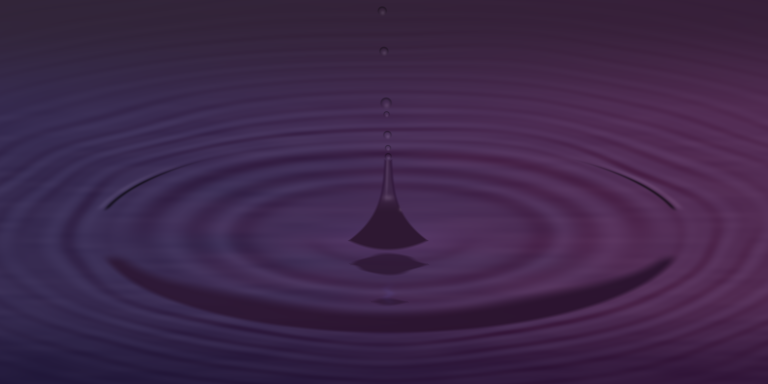
Write a Shadertoy shader that draws this texture.

```glsl
// A falling column of drops strikes violet water and raises a pointed splash.
// Elliptical wave bands follow one ring distance, tinted by a soft gradient;
// the splash, its reflections and the drops are layered masks on top.

const float TAU = 6.2831853;
const vec2 RING_CENTRE = vec2(1.016, 0.386);
const vec2 RING_RADII = vec2(0.766, 0.253);
const float AXIS_X = 1.011;

float hash(vec2 p) {
    return fract(sin(dot(p, vec2(127.1, 311.7))) * 43758.545);
}

float noise(vec2 p) {
    vec2 i = floor(p), f = fract(p);
    f = f * f * (3.0 - 2.0 * f);
    return mix(mix(hash(i), hash(i + vec2(1, 0)), f.x),
               mix(hash(i + vec2(0, 1)), hash(i + vec2(1, 1)), f.x), f.y);
}

float band(float x, float centre, float width) {
    float d = (x - centre) / width;
    return exp(-d * d);
}

float cover(float d, float soft) {
    return 1.0 - smoothstep(-soft, soft, d);
}

// Blue on the left, magenta on the right, dim at the top and bottom
vec3 waterTint(vec2 p) {
    float x = smoothstep(0.0, 2.0, p.x);
    vec3 middle = mix(vec3(0.215, 0.170, 0.320), vec3(0.325, 0.175, 0.330), x);
    vec3 high = mix(vec3(0.195, 0.145, 0.225), vec3(0.215, 0.125, 0.225), x);
    vec3 low = mix(vec3(0.140, 0.105, 0.240), vec3(0.205, 0.095, 0.235), x);
    vec3 col = mix(middle, high, smoothstep(0.66, 0.98, p.y));
    col = mix(col, low, smoothstep(0.25, 0.0, p.y));
    float core = band(length((p - vec2(1.0, 0.44)) / vec2(0.8, 0.25)), 0.0, 1.0);
    return col + core * vec3(0.010, 0.008, 0.016);
}

// Signed light of the waves; facing is 1 at the back and -1 at the front
float waveLight(float r, float facing, float wobble) {
    float back = smoothstep(-0.3, 0.7, facing);
    float front = smoothstep(0.1, -0.7, facing);
    float inner = 0.8 * band(r, 0.585, 0.03) - 0.9 * band(r, 0.51, 0.05)
                - (0.5 + 0.5 * back) * band(r, 0.67, 0.045)
                + 0.7 * band(r, 0.755, 0.04)
                - (0.2 + 1.1 * back) * band(r, 0.845, 0.045)
                + 0.9 * back * band(r, 0.93, 0.03)
                + 0.6 * front * band(r, 0.37, 0.06)
                - 0.6 * front * band(r, 0.27, 0.04);
    float fade = smoothstep(0.94, 1.04, r) * exp(-1.7 * max(r - 1.0, 0.0));
    float outer = cos(TAU * (r - 1.03 + 0.025 * wobble) / 0.125);
    outer += 0.45 * cos(TAU * (r + 0.04 * wobble) / 0.071);
    return inner + outer * fade * (0.75 + 0.4 * wobble);
}

// Half-width of the splash at a depth below its tip
float splashWidth(float depth) {
    float t = max(depth, 0.0) / 0.222;
    return 0.009 + 0.014 * t + 0.098 * pow(t, 3.4);
}

// Mirrored fragment of the splash: a lens with pointed ends
float lens(vec2 p, vec2 size) {
    float x = min(abs(p.x) / size.x, 1.0);
    return max(abs(p.y) - size.y * pow(1.0 - x * x, 1.3), abs(p.x) - size.x);
}

vec3 addDrop(vec3 col, vec2 p, float radius, float px) {
    float d = length(p);
    float body = cover(d - radius, px);
    float rim = band(d, radius * 0.8, radius * 0.25) * smoothstep(-1.0, 1.0, p.y / radius);
    float glint = band(length(p - radius * vec2(0.1, -0.35)), 0.0, radius * 0.45);
    vec3 glass = col * (0.98 - 0.3 * rim) + 0.08 * glint;
    return mix(col, glass, body);
}

void mainImage(out vec4 fragColor, in vec2 fragCoord) {
    vec2 p = fragCoord / iResolution.xy * vec2(2.0, 1.0);
    float px = 1.0 / iResolution.y;
    vec2 q = (p - RING_CENTRE) / RING_RADII;
    float r = length(q);
    float facing = q.y / max(r, 0.001);
    float wobble = 2.0 * noise(p * vec2(3.0, 9.0)) - 1.0;

    // Water and wave bands; troughs lose blue and green and turn red
    vec3 col = waterTint(p);
    float light = waveLight(r + 0.012 * wobble, facing, wobble);
    vec3 crest = vec3(0.026, 0.030, 0.036), trough = vec3(0.030, 0.042, 0.050);
    col += light * (light > 0.0 ? crest : trough);
    float patches = noise(p * vec2(5.0, 22.0) + 7.0) - 0.5;
    col += patches * vec3(0.036, 0.008, 0.014) * cover(r - 0.9, 0.2);
    float streaks = noise(p * vec2(9.0, 75.0) + 3.0) - 0.5;
    col += streaks * 0.022 * smoothstep(0.85, 0.6, p.y);

    // Dark crescent under the front lip, ragged on its inner side
    float thick = 0.03 + 0.18 * smoothstep(-0.2, -0.9, facing) + 0.02 * wobble;
    float crescent = smoothstep(1.0 - thick - 0.06, 1.0 - 0.65 * thick, r);
    crescent *= cover(r - 0.995, 0.02) * smoothstep(-0.17, -0.30, facing);
    crescent *= mix(0.75, 0.95, smoothstep(0.3, 1.5, p.x));
    col = mix(col, vec3(0.165, 0.075, 0.180), crescent);

    // Fine shadow and glint along the back lip
    float arc = smoothstep(0.24, 0.31, facing) * smoothstep(0.82, 0.5, facing);
    col *= 1.0 - 0.55 * arc * band(r, 1.003, 0.008);
    col += 0.050 * arc * band(r, 1.025, 0.012);

    // Reflections
    float ripple = 0.005 * sin(p.y * 260.0);
    vec2 m = vec2(p.x - AXIS_X + ripple, p.y);
    float mirror = cover(lens(m - vec2(0.0, 0.312), vec2(0.100, 0.028)), 2.0 * px);
    mirror = max(mirror, 0.8 * cover(lens(m - vec2(0.0, 0.214), vec2(0.046, 0.009)), 2.0 * px));
    col = mix(col, vec3(0.180, 0.095, 0.205), 0.9 * mirror);
    col += vec3(0.01, 0.02, 0.05) * band(m.x, 0.0, 0.012) * band(p.y, 0.233, 0.022);

    // Splash with a pale foot, translucent stem and lit edges
    float sx = p.x - AXIS_X;
    float depth = 0.583 - p.y;
    float width = splashWidth(depth);
    float foot = 0.350 + 0.030 * pow(min(abs(sx) / 0.115, 1.0), 2.0);
    col += vec3(0.040, 0.030, 0.055) * band(length(vec2(sx / 0.17, (p.y - 0.380) / 0.04)), 0.0, 1.0);
    float splash = cover(max(max(abs(sx) - width, foot - p.y), -depth), 2.0 * px);
    vec3 body = mix(vec3(0.245, 0.150, 0.285), vec3(0.180, 0.095, 0.195), smoothstep(0.08, 0.14, depth));
    body -= 0.06 * band(abs(sx), width, 0.005) * cover(depth - 0.11, 0.03);
    body += 0.06 * band(sx, -0.25 * width, 0.004) * cover(depth - 0.09, 0.03);
    body += 0.14 * band(length(vec2(sx - 0.034, p.y - 0.455)), 0.0, 0.006);
    body += 0.10 * band(length(vec2(sx / 1.6, p.y - 0.485)), 0.0, 0.008);
    col = mix(col, body, splash);

    // Falling drops: height and radius, drifting left as they rise
    vec2 drops[7] = vec2[7](vec2(0.971, 0.013), vec2(0.866, 0.013), vec2(0.731, 0.016),
        vec2(0.702, 0.009), vec2(0.648, 0.012), vec2(0.614, 0.009), vec2(0.592, 0.010));
    for (int i = 0; i < 7; i++) {
        float drift = 0.042 * max(drops[i].x - 0.6, 0.0);
        col = addDrop(col, p - vec2(AXIS_X - drift, drops[i].x), drops[i].y, px);
    }

    fragColor = vec4(clamp(col, 0.0, 1.0), 1.0);
}
```
